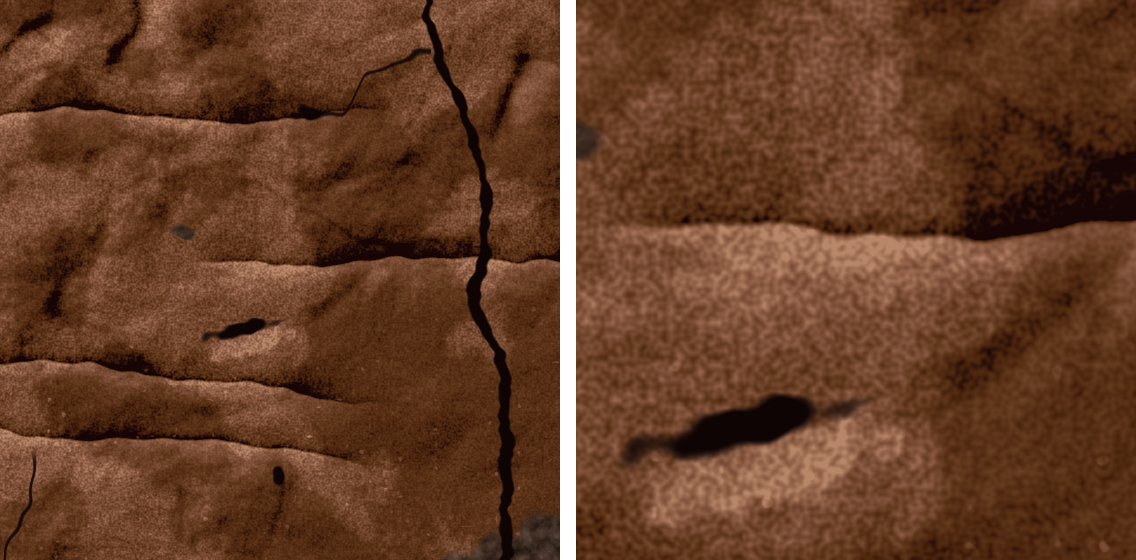
Left: the whole. Right: its middle third, enlarged.
Reproduce this texture procedurally as a WebGL 1 fragment shader.

```glsl
precision highp float;
// Weathered red sandstone: stepped ledges, diagonal folds and one deep crack.
// A gradient-noise relief is lit from the upper left; every feature shifts a
// single tone value, which a six-colour ramp finally turns into rock colour.
uniform vec2 u_resolution;

#define BASE_DARK 1.45
#define BASE_PALE 2.75
#define PATCH_SCALE 4.0
#define RELIEF 11.0
#define LIGHT_STEP vec2(-0.006, 0.010)
#define LIP_GAIN 2.1
#define SHADOW_GAIN 1.2
#define GRAIN 1.5
#define CRACK_WIDTH 0.008

vec2 hashGradient(vec2 cell) {
  vec3 h = fract(vec3(cell.xyx) * vec3(0.1031, 0.1030, 0.0973));
  h += dot(h, h.yzx + 33.33);
  float angle = 6.2832 * fract((h.x + h.y) * h.z);
  return vec2(cos(angle), sin(angle));
}

float noise(vec2 p) {
  vec2 i = floor(p), f = p - i;
  vec2 u = f * f * f * (f * (f * 6.0 - 15.0) + 10.0);
  vec2 e = vec2(1.0, 0.0);
  float low = mix(dot(hashGradient(i), f), dot(hashGradient(i + e.xy), f - e.xy), u.x);
  float high = mix(dot(hashGradient(i + e.yx), f - e.yx), dot(hashGradient(i + e.xx), f - e.xx), u.x);
  return mix(low, high, u.y);
}

float fbm(vec2 p) {
  float sum = 0.0, amp = 1.0;
  for (int i = 0; i < 5; i++) {
    sum += amp * noise(p);
    p = mat2(1.6, 1.2, -1.2, 1.6) * p + 7.3;
    amp *= 0.5;
  }
  return sum;
}

float below(float edge, float soft, float v) { return 1.0 - smoothstep(edge - soft, edge + soft, v); }

// Height of the surface: diagonal creases, broken scarps and fine roughness
float relief(vec2 p) {
  vec2 q = p + 0.05 * vec2(noise(p * 5.0), noise(p * 5.0 + 31.0));
  vec2 along = mat2(0.80, 0.60, -0.60, 0.80) * q * vec2(5.0, 4.0);
  float crease = abs(noise(along + 4.0));
  float scarp = smoothstep(-0.03, 0.03, noise(q * vec2(4.0, 6.0) + 13.0));
  float broken = smoothstep(-0.1, 0.25, noise(p * 4.0 + 50.0));
  return 0.7 * crease + 0.07 * scarp * broken + 0.22 * fbm(q * 9.0);
}

// Bedding step: sunlit lip under the line, shadow over it
float ledge(vec2 p, float i) {
  float slope = -0.09 * step(1.5, i);
  float line = 0.79 * pow(0.67, i) + slope * p.x
    + 0.035 * noise(vec2(p.x * 4.0, i * 7.3 + 0.4)) + 0.008 * noise(vec2(p.x * 24.0, i + 0.5));
  float d = p.y - line;
  float reach = abs(i - 1.0) < 0.5 ? smoothstep(0.32, 0.42, p.x) : 1.0 - smoothstep(0.48, 0.74, p.x);
  float depth = 0.032 + 0.03 * noise(vec2(p.x * 14.0, i + 3.5));
  float lip = exp(min(d, 0.0) / depth) * below(-0.002, 0.003, d);
  float shade = exp(-max(d, 0.0) / 0.04) + 1.2 * exp(-max(d, 0.0) / 0.006);
  return reach * (LIP_GAIN * lip - SHADOW_GAIN * shade * smoothstep(-0.003, 0.002, d));
}

// Soft diagonal fold from a (bottom) to b (top): dark hollow, bright right flank
float fold(vec2 p, vec2 a, vec2 b) {
  vec2 axis = normalize(b - a), r = p - a;
  float t = dot(r, axis) / length(b - a);
  float s = (r.x * axis.y - r.y * axis.x + 0.03 * noise(p * 12.0)) / 0.012;
  float flank = (s - 3.5) / 2.6;
  float span = smoothstep(-0.2, 0.3, t) * below(1.0, 0.25, t);
  return span * (1.3 * exp(-flank * flank) - 2.2 * exp(-s * s));
}

// Ragged tilted hollow, 1 inside
float pit(vec2 p, vec2 centre, vec2 size, float tilt) {
  vec2 r = p - centre;
  r.y -= tilt * r.x;
  return below(1.0, 0.25, length(r / size) + 0.7 * noise(p * 45.0));
}

// Dark openings: main crack, its branch, a corner crack and a few hollows
float openings(vec2 p) {
  float dip = (p.y - 0.46) / 0.07;
  float jitter = 0.012 * noise(vec2(p.y * 22.0, 0.5)) + 0.006 * noise(vec2(p.y * 60.0, 4.5));
  float path = 0.765 + 0.103 * smoothstep(0.0, 0.36, 1.0 - p.y) - 0.02 * exp(-dip * dip)
    + 0.034 * smoothstep(0.55, 0.68, 1.0 - p.y) + jitter;
  float width = CRACK_WIDTH + 0.003 * (1.0 - p.y) + 0.006 * noise(vec2(p.y * 28.0, 9.5));
  float dark = below(width, 0.0025, abs(p.x - path));
  float branch = 0.795 + 0.075 * smoothstep(0.61, 0.66, p.x) + 0.04 * smoothstep(0.66, 0.77, p.x);
  branch = abs(p.y - branch + 0.012 * noise(p * 25.0));
  dark = max(dark, 0.85 * below(0.004, 0.003, branch) * step(0.52, p.x) * step(p.x, 0.77));
  float corner = abs(p.x - 0.012 - 0.046 * smoothstep(0.0, 0.13, p.y) + 0.015 * noise(p * 22.0));
  dark = max(dark, 0.9 * below(0.003, 0.002, corner) * below(0.19, 0.02, p.y));
  dark = max(dark, pit(p, vec2(0.435, 0.413), vec2(0.058, 0.012), 0.22));
  dark = max(dark, pit(p, vec2(0.555, 0.797), vec2(0.022, 0.013), 0.0));
  return max(dark, pit(p, vec2(0.498, 0.147), vec2(0.011, 0.016), -0.5));
}

vec3 rockRamp(float tone) {
  vec3 c = mix(vec3(0.09, 0.02, 0.02), vec3(0.29, 0.14, 0.05), clamp(tone, 0.0, 1.0));
  c = mix(c, vec3(0.38, 0.22, 0.11), clamp(tone - 1.0, 0.0, 1.0));
  c = mix(c, vec3(0.48, 0.30, 0.21), clamp(tone - 2.0, 0.0, 1.0));
  c = mix(c, vec3(0.59, 0.40, 0.30), clamp(tone - 3.0, 0.0, 1.0));
  return mix(c, vec3(0.72, 0.53, 0.41), clamp(tone - 4.0, 0.0, 1.0));
}

void main() {
  vec2 p = gl_FragCoord.xy / u_resolution;
  // Smooth dark faces against pale sandy ones, darker to the lower right
  float lowerRight = smoothstep(0.4, 0.6, p.x) * below(0.46, 0.06, p.y);
  float sandy = smoothstep(-0.14, 0.14, fbm(p * PATCH_SCALE + 2.7) + 0.12 * noise(p * 70.0) - 0.3 * lowerRight + 0.04);
  float tone = mix(BASE_DARK, BASE_PALE, sandy);
  tone += RELIEF * (1.0 - 0.5 * lowerRight) * (relief(p) - relief(p + LIGHT_STEP));
  for (int i = 0; i < 4; i++) tone += ledge(p, float(i));
  tone += fold(p, vec2(0.20, 0.87), vec2(0.25, 1.02));
  tone += fold(p, vec2(0.0, 0.90), vec2(0.09, 0.98));
  tone += fold(p, vec2(0.88, 0.77), vec2(0.935, 0.92));
  tone += 0.6 * fold(p, vec2(0.09, 0.43), vec2(0.11, 0.49));
  tone += 1.6 * pit(p, vec2(0.445, 0.388), vec2(0.075, 0.022), 0.3);
  // Sand grain and scattered pale chips
  tone += GRAIN * (0.6 + 0.4 * sandy) * (noise(p * 237.0) + 0.6 * noise(p * 113.0));
  tone += 1.5 * smoothstep(0.42, 0.55, noise(p * 75.0 + 8.0)) * below(0.45, 0.2, p.y);
  vec3 colour = rockRamp(tone);
  // Grey rubble in the corner and a small grey stain
  float rubble = smoothstep(0.0, 0.03, (p.x - 0.76) * 0.45 - p.y + 0.06 * noise(p * 14.0));
  float grey = max(0.75 * rubble, 0.7 * pit(p, vec2(0.33, 0.583), vec2(0.02, 0.014), -0.2));
  vec3 greyRock = vec3(0.20, 0.165, 0.15) * (1.0 + 1.3 * fbm(p * 35.0));
  colour = mix(colour, greyRock, grey);
  colour = mix(colour, vec3(0.055, 0.015, 0.015), openings(p));
  gl_FragColor = vec4(colour, 1.0);
}
```
